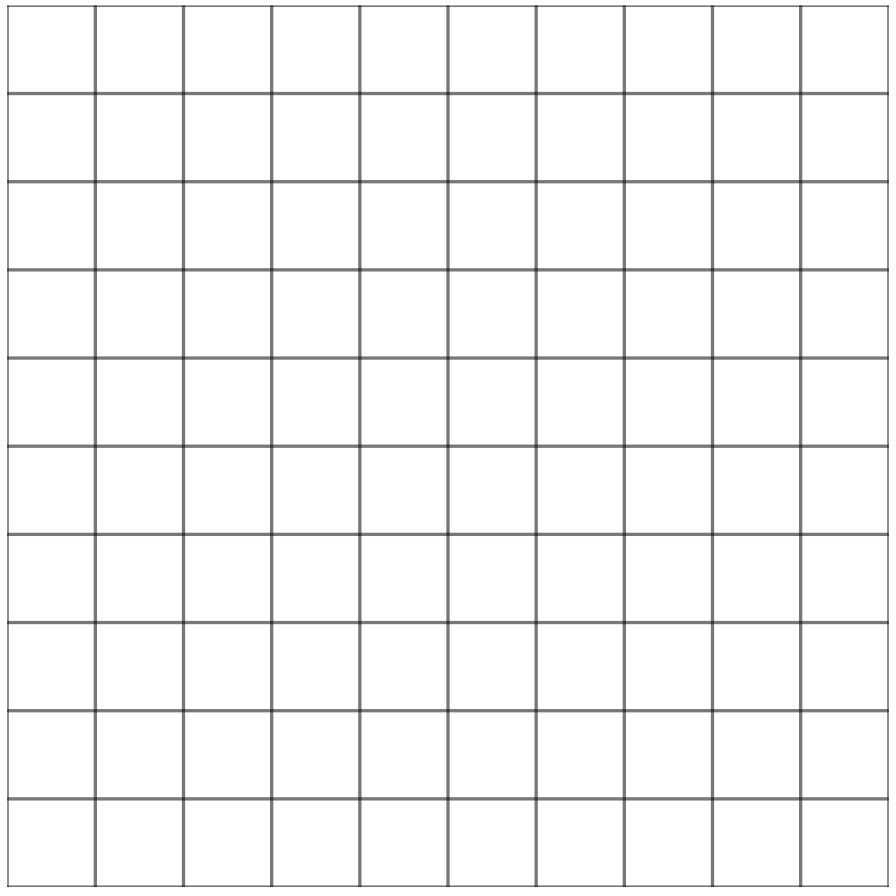
A WebGL 1 fragment shader for this pattern:

```glsl
precision highp float;
// A ten by ten square grid of thin translucent lines on white paper.
// Each axis is a repeated distance to the nearest line, clipped to the frame;
// the two line layers multiply, so crossings are darker.

uniform vec2 u_resolution;

const float CELLS = 10.0;                       // repeats across and down
const float PITCH = 0.0984;                     // cell size, in canvas units
const float LINE_WIDTH = 0.0037;
const float INK_OPACITY = 0.53;
const vec2 GRID_CENTRE = vec2(0.5, 0.502);
const vec3 PAPER = vec3(1.0);
const vec3 INK = vec3(0.0);

// Box-filtered coverage per axis; depth is positive inside a shape.
vec2 coverage(vec2 depth, float pixel) {
  return clamp(depth / pixel + 0.5, 0.0, 1.0);
}

// Distance on each axis to the nearest multiple of the pitch.
vec2 lineDistance(vec2 p) {
  return abs(fract(p / PITCH + 0.5) - 0.5) * PITCH;
}

void main() {
  float side = min(u_resolution.x, u_resolution.y);
  float pixel = 1.0 / side;
  vec2 p = (gl_FragCoord.xy - 0.5 * u_resolution) / side + 0.5 - GRID_CENTRE;

  // The frame cuts the outermost lines to half their width.
  vec2 inside = coverage(0.5 * CELLS * PITCH - abs(p), pixel);
  vec2 lines = coverage(0.5 * LINE_WIDTH - lineDistance(p), pixel);

  // Lay vertical and horizontal lines over the paper in turn.
  vec2 ink = INK_OPACITY * lines * inside.x * inside.y;
  vec3 colour = mix(PAPER, INK, ink.x);
  colour = mix(colour, INK, ink.y);
  gl_FragColor = vec4(colour, 1.0);
}
```
